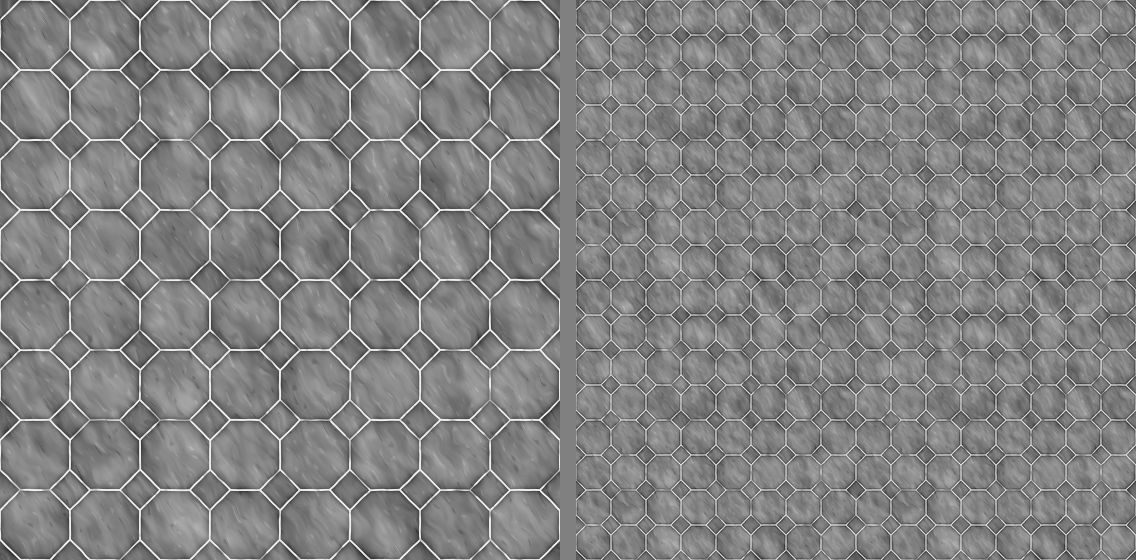
Left: one tile. Right: repeated 2 by 2.
Write a Shadertoy shader that draws this pattern.

```glsl
// Grey slate octagon tiles with small diamond insets, pale grout and slanted brushed grain.

const float REPEATS      = 8.0;    // tiles across and down
const float INSET        = 0.29;   // half diagonal of a diamond, in tiles
const float GROUT_HALF   = 0.0135; // half width of the grout, in tiles
const float WOBBLE       = 0.010;  // hand-laid waviness of the joints, in tiles
const float SHADE_REACH  = 0.040;  // falloff of the dark rim beside the grout
const float SHADE_DEPTH  = 0.23;
const float STONE_GREY   = 0.525;
const float INSET_DARKEN = 0.035;
const float TILE_VARIATION = 0.035;
const float GROUT_GREY   = 0.94;
const float WORN_GREY    = 0.60;
const vec2  GRAIN        = vec2(3.0, 2.0); // whole-number normal of the grain direction

float hash(vec2 p) {
    return fract(sin(dot(p, vec2(12.9898, 78.233))) * 43758.5453);
}

// Lattice corner value: the corner is mapped back to the canvas and wrapped there.
float cornerValue(vec2 corner, vec2 density, float det) {
    vec2 k = corner * density.yx;
    vec2 home = vec2(GRAIN.x * k.x - GRAIN.y * k.y, GRAIN.y * k.x + GRAIN.x * k.y);
    return hash(floor(mod(home + 0.5, det)));
}

// Value noise on a lattice turned along the grain; whole densities make it wrap.
float grainNoise(vec2 uv, float across, float along) {
    vec2 density = vec2(across, along);
    float det = dot(GRAIN, GRAIN) * across * along;
    vec2 q = density * vec2(dot(GRAIN, uv), dot(vec2(-GRAIN.y, GRAIN.x), uv));
    vec2 i = floor(q);
    vec2 f = q - i;
    f = f * f * (3.0 - 2.0 * f);
    float low  = mix(cornerValue(i, density, det),
                     cornerValue(i + vec2(1.0, 0.0), density, det), f.x);
    float high = mix(cornerValue(i + vec2(0.0, 1.0), density, det),
                     cornerValue(i + vec2(1.0, 1.0), density, det), f.x);
    return mix(low, high, f.y);
}

// x: distance to the nearest joint, y: 1 inside a diamond; both in tile units.
vec2 tileJoints(vec2 p) {
    vec2 toEdge = 0.5 - abs(fract(p) - 0.5);
    float diagonal = (toEdge.x + toEdge.y - INSET) * 0.70711;
    float straight = min(toEdge.x, toEdge.y);
    return diagonal < 0.0 ? vec2(-diagonal, 1.0) : vec2(min(diagonal, straight), 0.0);
}

float stoneGrey(vec2 uv) {
    // Bend the grain a little so that the strokes look brushed
    vec2 bend = vec2(grainNoise(uv, 11.0, 9.0), grainNoise(uv, 9.0, 13.0)) - 0.5;
    vec2 w = uv + 0.012 * bend;
    float blotch = grainNoise(w, 6.0, 4.0);
    float stroke = grainNoise(w, 16.0, 6.0);
    float fleck  = smoothstep(0.2, 0.8, grainNoise(w, 31.0, 11.0));
    float fibre  = grainNoise(w, 67.0, 17.0);
    float grey = STONE_GREY + 0.13 * (blotch - 0.5) + 0.12 * (stroke - 0.5)
               + 0.055 * (fleck - 0.5) + 0.05 * (fibre - 0.5);
    // Sparse dark and light scratches
    float scratch = grainNoise(w, 59.0, 14.0);
    grey -= 0.09 * smoothstep(0.84, 0.97, scratch);
    grey += 0.07 * smoothstep(0.16, 0.04, scratch) * 0.0
          + 0.07 * (1.0 - smoothstep(0.04, 0.16, scratch));
    return grey;
}

void mainImage(out vec4 fragColor, in vec2 fragCoord) {
    vec2 uv = fragCoord / iResolution.xy;
    float pixel = REPEATS / min(iResolution.x, iResolution.y);

    // Joints
    vec2 waver = vec2(grainNoise(uv, 19.0, 17.0), grainNoise(uv, 17.0, 21.0)) - 0.5;
    vec2 p = uv * REPEATS + WOBBLE * waver;
    vec2 joint = tileJoints(p);
    float inset = joint.y;

    // Stone, with a slight shade of its own for each piece
    vec2 piece = mod(floor(p + 0.5 * inset), REPEATS) + 40.0 * inset;
    float grey = stoneGrey(uv) - INSET_DARKEN * inset;
    grey += TILE_VARIATION * (hash(piece + 3.0) - 0.5);

    // Dark rim, uneven along the joints
    float rim = exp(-max(joint.x - GROUT_HALF, 0.0) / SHADE_REACH);
    grey -= SHADE_DEPTH * rim * mix(0.65, 1.15, grainNoise(uv, 13.0, 10.0));

    // Grout, thinner and greyer where worn
    float wear = smoothstep(0.60, 0.92, grainNoise(uv, 14.0, 12.0));
    float chip = smoothstep(0.72, 0.95, grainNoise(uv, 43.0, 19.0));
    float halfWidth = GROUT_HALF * (1.0 - 0.30 * wear);
    float grout = 1.0 - smoothstep(halfWidth - 0.6 * pixel, halfWidth + 0.6 * pixel, joint.x);
    float groutGrey = mix(GROUT_GREY, WORN_GREY, clamp(0.7 * wear + 0.45 * chip, 0.0, 1.0));
    grey = mix(grey, groutGrey, grout);

    fragColor = vec4(vec3(clamp(grey, 0.0, 1.0)), 1.0);
}
```
